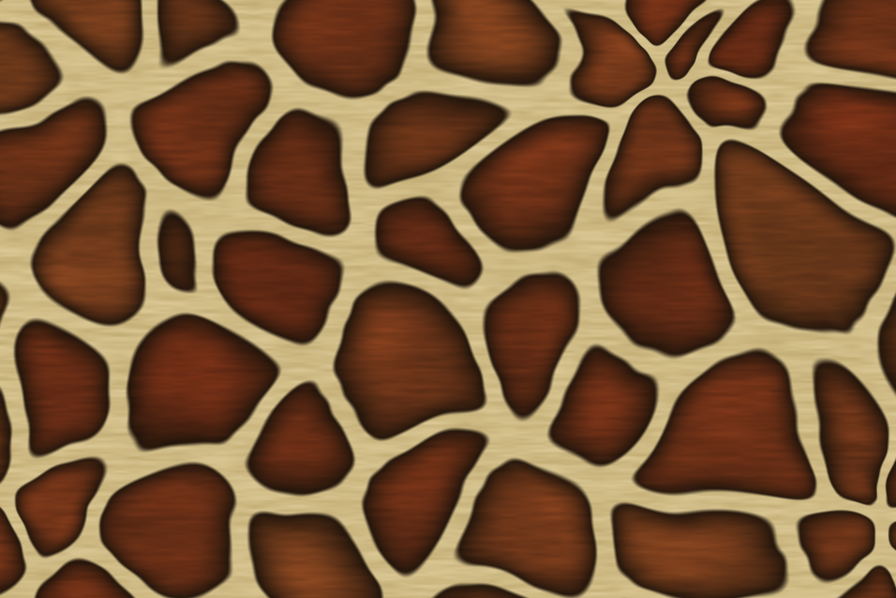
Give the GLSL for this pattern, as a WebGL 1 fragment shader.

```glsl
precision highp float;
// Giraffe hide: dark brown rounded patches parted by a cream net.
// Patches are weighted Voronoi cells; a smooth minimum of their edge
// distances rounds the corners and also drives the inner glow.
uniform vec2 u_resolution;

float hash(vec2 p) {
  return fract(sin(dot(p, vec2(127.1, 311.7))) * 43758.5);
}

float noise(vec2 p) {
  vec2 i = floor(p), f = fract(p);
  f *= f * (3.0 - 2.0 * f);
  return mix(mix(hash(i), hash(i + vec2(1.0, 0.0)), f.x),
             mix(hash(i + vec2(0.0, 1.0)), hash(i + 1.0), f.x), f.y);
}

// Seed position (xy) and weight (z) of one grid cell
vec3 seed(vec2 cell) {
  vec2 jitter = vec2(hash(cell + 3.7), hash(cell + 19.3));
  return vec3(cell + 0.08 + 0.84 * jitter, 0.25 * hash(cell + 41.9));
}

// Pushes space outward from a centre, so that cells there become small
vec2 crowd(vec2 p, vec2 centre, float amount, float radius) {
  vec2 r = p - centre;
  return r * amount * exp(-dot(r, r) / (radius * radius));
}

// Rounded distance to the cell border (x) and a random cell value (y)
vec2 patches(vec2 p) {
  vec2 base = floor(p);
  vec3 own = vec3(0.0);
  float nearest = 100.0;
  for (int j = -2; j <= 2; j++) {
    for (int i = -2; i <= 2; i++) {
      vec3 s = seed(base + vec2(float(i), float(j)));
      float power = dot(s.xy - p, s.xy - p) - s.z;
      if (power < nearest) {
        nearest = power;
        own = s;
      }
    }
  }
  float sum = 0.0;
  for (int j = -2; j <= 2; j++) {
    for (int i = -2; i <= 2; i++) {
      vec3 s = seed(base + vec2(float(i), float(j)));
      float gap = distance(s.xy, own.xy);
      if (gap > 0.001) {
        float power = dot(s.xy - p, s.xy - p) - s.z;
        sum += exp(-14.0 * (power - nearest) / (2.0 * gap));
      }
    }
  }
  return vec2(-log(sum) / 14.0, fract(own.z * 173.0));
}

void main() {
  vec2 uv = gl_FragCoord.xy / u_resolution.y;

  // Crowded zones, then a gentle bend of all borders
  vec2 p = uv + crowd(uv, vec2(1.13, 0.88), 1.0, 0.22)
              + crowd(uv, vec2(1.48, 0.14), 0.9, 0.18)
              + crowd(uv, vec2(0.07, 0.13), 0.6, 0.16);
  p = p * 4.8 + 7.0;
  p += 0.07 * sin(2.6 * p.yx + vec2(0.4, 2.1))
     + 0.035 * sin(6.1 * p.yx + 1.7 * p + vec2(3.0, 1.2));

  // Patch shape with small notches along the border
  vec2 patch_ = patches(p);
  float notch = sin(9.0 * p.x + 3.0 * sin(4.0 * p.y))
              * sin(11.0 * p.y + 2.0 * sin(5.0 * p.x));
  float inside = patch_.x - 0.068 + 0.012 * notch;
  float soft = 4.8 * max(0.004, 1.0 / u_resolution.y);
  float cover = smoothstep(-soft, soft, inside);

  // Horizontal fibres
  float fibre = 0.6 * noise(uv * vec2(14.0, 150.0))
              + 0.4 * noise(uv * vec2(40.0, 260.0) + 31.0) - 0.5;

  // Dark rim fading to a reddish or tan centre
  float depth = clamp(inside / mix(0.2, 0.33, patch_.y), 0.0, 1.0);
  float glow = 1.0 - (1.0 - depth) * (1.0 - depth);
  glow *= 0.75 + 0.5 * noise(p * vec2(1.8, 2.4) + 5.0);
  vec3 centre = mix(vec3(0.42, 0.17, 0.08), vec3(0.46, 0.24, 0.11),
                    hash(vec2(patch_.y, 2.0)));
  vec3 brown = mix(vec3(0.115, 0.075, 0.04), centre, glow);
  brown *= 1.0 + 0.25 * fibre;

  vec3 cream = vec3(0.81, 0.73, 0.52) + fibre * vec3(0.11, 0.12, 0.14);
  gl_FragColor = vec4(mix(cream, brown, cover), 1.0);
}
```
